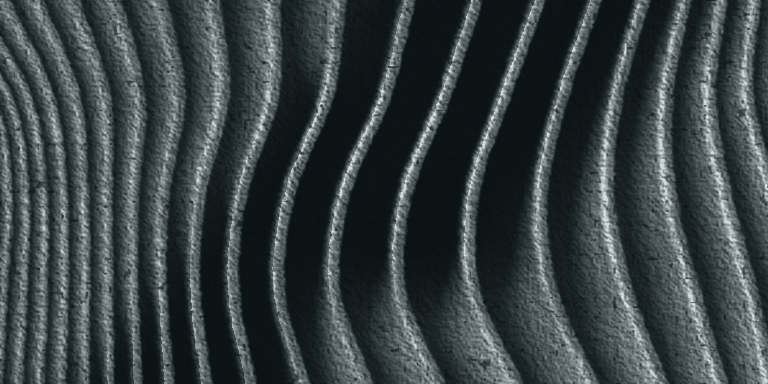
A WebGL 2 fragment shader for this pattern:

```glsl
#version 300 es
precision highp float;

uniform vec2 u_resolution;
out vec4 outColor;

const int ROWS = 5;
const vec3 SHADOW_COLOR = vec3(0.035, 0.063, 0.072);
const vec3 LIGHT_COLOR = vec3(0.83, 0.86, 0.87);

float hash(vec2 p) {
    return fract(sin(dot(p, vec2(127.1, 311.7))) * 43758.5453);
}

float noise(vec2 p) {
    vec2 cell = floor(p);
    vec2 f = fract(p);
    f = f * f * (3.0 - 2.0 * f);
    float low = mix(hash(cell), hash(cell + vec2(1, 0)), f.x);
    float high = mix(hash(cell + vec2(0, 1)), hash(cell + vec2(1, 1)), f.x);
    return mix(low, high, f.y);
}

float bell(float x) {
    return exp(-x * x);
}

// Cubic interpolation kernel
float cubicWeight(float d) {
    d = abs(d);
    if (d < 1.0) return (1.5 * d - 2.5) * d * d + 1.0;
    if (d < 2.0) return ((-0.5 * d + 2.5) * d - 4.0) * d + 2.0;
    return 0.0;
}

// Crest spacing at one height: even steps plus a wider swell around one ridge
float crestOnRow(float n, float offset, float pitch, float swell, float middle, float spread) {
    return offset + pitch * n + swell * tanh((n - middle) / spread);
}

// Crest of ridge n, blended between five heights from top to bottom
float crestX(float n, float weights[ROWS]) {
    return weights[0] * crestOnRow(n, 0.951, 0.068, 0.503, 0.7, 4.5)
         + weights[1] * crestOnRow(n, 1.094, 0.026, 0.917, 2.0, 7.0)
         + weights[2] * crestOnRow(n, 1.169, 0.040, 0.760, 3.5, 5.5)
         + weights[3] * crestOnRow(n, 1.161, 0.050, 0.656, 3.6, 4.3)
         + weights[4] * crestOnRow(n, 1.151, 0.051, 0.651, 2.8, 4.3);
}

// Deep shade leaning across the centre, lifted at the lower edge
float deepShade(vec2 p, float depth) {
    float side = p.x - (1.25 - 0.7 * depth);
    float shade = bell(side / (side > 0.0 ? 0.62 : 0.36));
    shade = smoothstep(0.15, 0.75, shade);
    float lowerLight = smoothstep(0.62, 0.92, depth) * smoothstep(0.68, 0.9, p.x);
    float upperLight = smoothstep(0.28, 0.08, depth) * smoothstep(1.1, 0.8, p.x);
    return shade * (1.0 - lowerLight) * (1.0 - 0.6 * upperLight);
}

// Gritty relief lit from one side
float grit(vec2 p) {
    vec2 toLight = vec2(0.004, 0.003);
    float fine = noise(p * 150.0) - noise((p + toLight) * 150.0);
    float coarse = noise(p * 65.0) - noise((p + toLight) * 65.0);
    return 0.65 * fine + 0.6 * coarse + 0.22 * (noise(p * 260.0) - 0.5);
}

void main() {
    vec2 p = gl_FragCoord.xy / u_resolution.y;
    float pixel = 1.0 / u_resolution.y;
    float depth = 1.0 - p.y;

    float weights[ROWS];
    float along = depth * float(ROWS - 1);
    for (int i = 0; i < ROWS; i++) weights[i] = cubicWeight(along - float(i));
    // Straight continuation past the first and last heights
    float before = cubicWeight(along + 1.0);
    float after = cubicWeight(along - float(ROWS));
    weights[0] += 2.0 * before;
    weights[1] -= before;
    weights[4] += 2.0 * after;
    weights[3] -= after;

    // Nearest crest on either side, with ragged edges
    float x = p.x + 0.004 * (noise(p * 110.0) - 0.5) + 0.003 * (noise(p * 35.0) - 0.5);
    float leftCrest = -1.0;
    float rightCrest = 4.0;
    for (int i = -13; i <= 12; i++) {
        float crest = crestX(float(i), weights);
        if (crest <= x) leftCrest = max(leftCrest, crest);
        else rightCrest = min(rightCrest, crest);
    }
    float gap = rightCrest - leftCrest;
    float fromLeft = x - leftCrest;
    float toRight = rightCrest - x;
    float across = fromLeft / gap;

    // Valley rises from shadow towards the next crest
    float shade = deepShade(p, depth);
    float rampStart = mix(0.28, 0.88, shade);
    float rise = smoothstep(rampStart, mix(0.95, 1.08, shade), across);
    float valley = 0.015 + 0.06 * (1.0 - shade) + 0.34 * rise * (1.0 - 0.75 * shade);
    valley += 0.10 * smoothstep(0.7, 1.0, depth) * smoothstep(0.75, 1.0, p.x) * smoothstep(0.2, 0.5, across);

    // Narrow side face to the right of each crest
    float faceWidth = min(0.029, 0.26 * gap);
    float edge = 0.003 + pixel;
    float face = 1.0 - smoothstep(faceWidth - edge, faceWidth + edge, fromLeft);
    float tone = mix(valley, 0.40 - 0.06 * fromLeft / faceWidth, face);

    // Crest highlight, strongest in the middle
    float glint = bell((p.x - 1.15) / 0.65) * bell((depth - 0.42) / 0.38);
    float crestWidth = min(0.0085, 0.12 * gap) + 0.5 * pixel;
    float crestLine = bell(min(fromLeft, toRight) / crestWidth);
    tone += crestLine * (0.16 + 0.36 * glint + 0.14 * smoothstep(1.3, 1.8, p.x));

    // Worn, pitted surface
    tone *= 1.0 + 1.1 * grit(p);
    tone *= 0.88 + 0.24 * noise(p * 9.0);
    tone *= 1.0 - 0.55 * smoothstep(0.84, 0.95, noise(p * 80.0 + 17.0));
    tone = clamp(tone, 0.0, 1.0);

    vec3 color = mix(SHADOW_COLOR, LIGHT_COLOR, tone);
    color += tone * (1.0 - tone) * vec3(0.0, 0.045, 0.045);
    outColor = vec4(color, 1.0);
}
```
